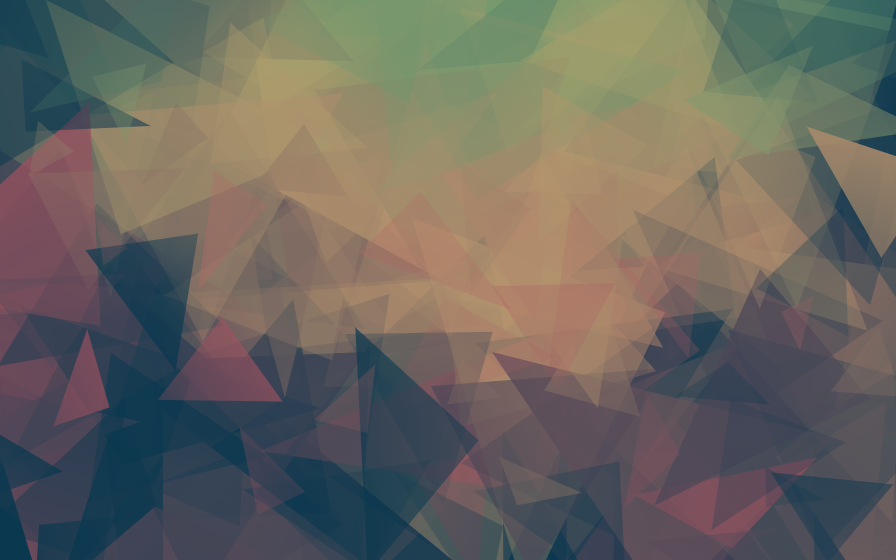
Reproduce this background procedurally as a WebGL 1 fragment shader.

```glsl
precision highp float;
// Overlapping translucent triangles: a warm tan glow falling off to plum, rose, green and navy.
uniform vec2 u_resolution;

vec3 hash3(float n) {
  return fract(sin(n * vec3(12.9898, 78.233, 39.425) + vec3(1.3, 4.7, 2.9)) * 4375.85);
}

// 0 in the warm glow, rising to 1 in the dark surroundings
float darkness(vec2 p) {
  float fall = length((p - vec2(0.85, 0.74)) / vec2(0.68, 0.5));
  float mottle = 0.1 * sin(7.0 * p.x + 4.0 * p.y) + 0.08 * sin(13.0 * p.x - 9.0 * p.y + 1.0);
  return 0.85 * smoothstep(0.45, 1.45, fall) + mottle * smoothstep(0.5, 1.0, fall);
}

// Tan to plum to navy, turning green along the top and rose on demand
vec3 palette(vec2 p, float dark, float rose) {
  float green = smoothstep(0.74, 1.04, p.y + 0.13 * cos(9.6 * p.x - 1.4));
  vec3 light = mix(vec3(0.71, 0.58, 0.43), vec3(0.66, 0.64, 0.42), smoothstep(0.65, 1.0, p.y));
  light = mix(light, vec3(0.36, 0.58, 0.43), 0.75 * green);
  vec3 middle = mix(vec3(0.36, 0.29, 0.35), vec3(0.24, 0.43, 0.39), green);
  vec3 color = mix(light, middle, smoothstep(0.0, 0.55, dark));
  color = mix(color, vec3(0.04, 0.22, 0.31), smoothstep(0.45, 0.95, dark));
  return mix(color, vec3(0.68, 0.33, 0.38), rose);
}

// Signed distance to the line a-b, positive on its right
float edgeDistance(vec2 p, vec2 a, vec2 b) {
  vec2 along = normalize(b - a);
  return dot(p - a, vec2(along.y, -along.x));
}

vec2 polar(float angle, float radius) {
  return radius * vec2(cos(angle), sin(angle));
}

void main() {
  vec2 p = gl_FragCoord.xy / u_resolution.y;
  float aspect = u_resolution.x / u_resolution.y;
  vec3 color = palette(p, darkness(p), 0.0);

  // Large facets first, small shards last
  for (int i = 0; i < 170; i++) {
    float id = float(i);
    float age = id / 170.0;
    vec3 shape = hash3(id + 0.37);
    vec3 turn = hash3(id + 211.6);
    vec3 tint = hash3(id + 523.1);

    // Evenly spread centre and three uneven corners
    vec2 center = fract(id * vec2(0.7549, 0.5698) + vec2(0.31, 0.12)) * vec2(aspect, 1.0);
    float size = mix(0.52, 0.09, sqrt(age)) * (0.75 + 0.5 * tint.z);
    vec3 radius = size * (0.4 + shape);
    float spin = 6.2832 * fract(id * 0.618);
    vec2 q = p - center;
    vec2 a = polar(spin + turn.x - 0.5, radius.x);
    vec2 b = polar(spin + 2.094 + turn.y - 0.5, radius.y);
    vec2 c = polar(spin + 4.189 + turn.z - 0.5, radius.z);
    float d = max(edgeDistance(q, a, b), max(edgeDistance(q, b, c), edgeDistance(q, c, a)));
    float cover = clamp(0.5 - d * u_resolution.y, 0.0, 1.0);

    // Tone varies more strongly away from the glow
    float dark = darkness(center);
    float contrast = smoothstep(0.05, 0.5, dark);
    float tone = dark + (tint.x - 0.48) * mix(0.5, 1.1, contrast);
    float rose = step(0.77, tint.y) * (1.0 - smoothstep(0.5, 0.75, center.y)) * 0.85;
    vec3 facet = palette(center, tone, rose);

    // Opacity fades across each facet
    float fade = 0.8 + 0.3 * dot(q, polar(spin + 1.0, 1.0)) / size;
    float opacity = mix(0.3, 0.9, shape.y * shape.y) * mix(0.65, 1.0, contrast);
    color = mix(color, facet, cover * clamp(opacity * fade, 0.0, 1.0));
  }

  gl_FragColor = vec4(color, 1.0);
}
```
